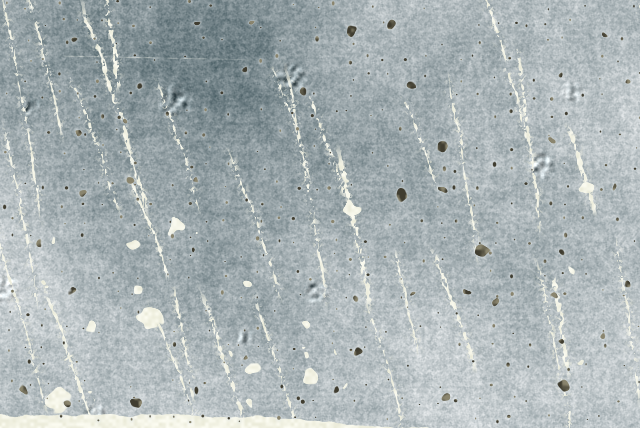
Give the GLSL for this texture, as a WebGL 1 fragment shader.

```glsl
precision highp float;
// Weathered blue-grey concrete with pits, flaking pale scratches and paint splats.
uniform vec2 u_resolution;
const vec3 SLATE = vec3(0.48, 0.54, 0.56);
const vec3 PALE = vec3(0.80, 0.825, 0.835);
const vec3 PAINT = vec3(0.99, 0.99, 0.95);
const vec3 HOLE = vec3(0.25, 0.24, 0.19);
const vec3 OLIVE = vec3(0.54, 0.52, 0.43);

float hash(vec2 p) {
  vec3 q = fract(vec3(p.xyx) * 0.1031);
  q += dot(q, q.yzx + 33.33);
  return fract((q.x + q.y) * q.z);
}
vec2 hash2(vec2 p) { return vec2(hash(p), hash(p + 71.7)); }
float noise(vec2 p) {
  vec2 i = floor(p), f = fract(p);
  f = f * f * (3.0 - 2.0 * f);
  return mix(mix(hash(i), hash(i + vec2(1, 0)), f.x),
             mix(hash(i + vec2(0, 1)), hash(i + 1.0), f.x), f.y);
}
vec2 turn(vec2 p) { return mat2(0.8, 0.6, -0.6, 0.8) * p; }
float fbm(vec2 p) {
  float sum = 0.0, amp = 0.5;
  for (int i = 0; i < 5; i++) {
    sum += amp * noise(p);
    p = 2.0 * turn(p) + 5.3;
    amp *= 0.5;
  }
  return sum;
}
vec2 warp(vec2 p, float freq) { return vec2(noise(p * freq), noise(p * freq + 40.0)) - 0.5; }
float fill(float d, float px) { return 1.0 - smoothstep(-px, px, d); }

// Distance to one jittered, stretched spot per grid cell.
float spots(vec2 p, float cell, float chance, vec2 radii, float seed) {
  vec2 id = floor(p / cell) + seed;
  vec2 offset = p - (id - seed + 0.25 + 0.5 * hash2(id)) * cell;
  float size = hash(id + 13.1);
  offset.y *= mix(0.65, 1.25, hash(id + 29.3));
  float d = length(offset) - mix(radii.x, radii.y, size * size);
  return hash(id + 47.9) < chance ? d : 1.0;
}

// Leaning broken streak running down from its top point.
float streak(vec2 p, vec2 top, float len, float lean, float width, float solid, float px) {
  float t = (top.y - p.y) / len;
  float axis = top.x + lean * len * (t - 0.2 * t * t);
  axis += 0.008 * (noise(vec2(p.y * 22.0, top.x * 57.0)) - 0.5);
  float ends = smoothstep(0.0, 0.15, t) * (1.0 - smoothstep(0.88, 1.0, t));
  float away = abs(p.x - axis);
  float body = fill(away - width * (0.1 + 1.6 * noise(turn(p) * 120.0 + top * 31.0)), px);
  float stretch = 0.4 * (noise(vec2(p.y * 16.0, top.x * 83.0)) - 0.5);
  float flakes = smoothstep(0.42, 0.58, noise(p * vec2(190, 95) + top * 90.0) + solid + stretch);
  float dust = smoothstep(0.66, 0.8, noise(turn(p) * 190.0 + top)) * exp(-away / 0.008);
  return ends * max(body * flakes, dust);
}

vec3 concrete(vec2 p) {
  float tone = 0.46 + 1.15 * (fbm(p * 2.2 + 3.0) - 0.48);
  tone += 0.62 * (smoothstep(0.1, 0.95, distance(p, vec2(0.58, 0.66))) - 0.45);
  tone += 0.45 * (fbm(p * 26.0) - 0.48);
  tone += 0.42 * (noise(turn(p) * 290.0) - 0.5) + 0.34 * (noise(turn(turn(p)) * 150.0) - 0.5);
  tone += 0.13 * (noise(p * vec2(9, 190)) + noise(p * vec2(170, 11)) - 1.0);
  return mix(SLATE, PALE, tone);
}

// Shaded crumbly patches where the skin has broken.
float rubble(vec2 p) {
  float relief = 0.0;
  for (int i = 0; i < 9; i++) {
    vec2 id = vec2(float(i), 5.0);
    float reach = distance(p, hash2(id) * vec2(1.5, 1.0)) / mix(0.025, 0.055, hash(id + 9.0));
    float relit = noise(p * 85.0) - noise(p * 85.0 + vec2(-0.4, 0.5));
    relief += (1.0 - smoothstep(0.4, 1.0, reach)) * relit;
  }
  return relief;
}

float scratches(vec2 p, float px) {
  float mask = 0.0;
  for (int i = 0; i < 32; i++) {
    vec2 id = vec2(float(i), 17.0);
    float u = (float(i) + hash(id)) / 32.0;
    vec2 top = vec2(1.6 * pow(u, 1.2) - 0.1, mix(0.3, 1.12, hash(id + 3.0)));
    float len = mix(0.22, 0.62, hash(id + 7.0));
    float thick = pow(hash(id + 11.0), 4.0);
    float lean = mix(0.1, 0.48, hash(id + 19.0));
    mask = max(mask, streak(p, top, len, lean, mix(0.0025, 0.0065, thick), 0.04 + 0.25 * thick, px));
  }
  return mask;
}

// Paint blobs, gathered toward the lower left.
float splats(vec2 p, float px) {
  float d = spots(p, 0.24, 0.22, vec2(0.006, 0.013), 80.0);
  for (int i = 0; i < 24; i++) {
    vec2 id = vec2(float(i), 41.0);
    vec2 center = vec2(0.85 * pow(hash(id), 1.4), 0.03 + 0.5 * hash(id + 5.0));
    float radius = mix(0.004, 0.023, pow(hash(id + 8.0), 4.0));
    d = min(d, length((p - center) * vec2(mix(0.8, 1.3, hash(id + 2.0)), 1.0)) - radius);
  }
  return fill(d, px);
}

vec3 addPits(vec3 color, vec2 p, float d, float px) {
  color = mix(color, PALE * 1.1, 0.6 * exp(-abs(d) / 0.003));
  vec3 inside = mix(HOLE, OLIVE, smoothstep(0.3, 0.8, noise(p * 85.0)));
  return mix(color, inside, fill(d, px));
}

void main() {
  vec2 p = gl_FragCoord.xy / u_resolution.y;
  float px = 0.7 / u_resolution.y;
  vec2 ragged = p + 0.010 * warp(p, 65.0);
  vec3 color = concrete(p) + 0.6 * rubble(p);
  // Faint level scratch and the ragged paint band along the foot.
  float level = fill(abs(p.y - 0.872 + 0.02 * p.x) - 0.0012, px) * smoothstep(0.12, 0.18, p.x);
  color = mix(color, PAINT, 0.6 * level * (1.0 - smoothstep(0.4, 0.65, p.x)) * noise(p * 90.0));
  float band = 0.034 * (1.0 - smoothstep(0.5, 1.1, p.x)) - 0.005 + 0.014 * (fbm(p * 30.0) - 0.5);
  float blobs = splats(ragged + 0.022 * warp(p, 34.0), px);
  float paint = max(fill(p.y - band, px), max(scratches(p, px), blobs));
  color = mix(color, PAINT - 0.1 * noise(p * 120.0) * vec3(0.7, 0.7, 1.0), paint);
  float pits = spots(p, 0.042, 0.45, vec2(0.0014, 0.0042), 10.0);
  pits = min(pits, spots(ragged, 0.125, 0.4, vec2(0.005, 0.012), 30.0));
  pits = min(pits, spots(ragged + 0.015 * warp(p, 40.0), 0.31, 0.3, vec2(0.010, 0.019), 60.0));
  gl_FragColor = vec4(clamp(addPits(color, p, pits, px), 0.0, 1.0), 1.0);
}
```
